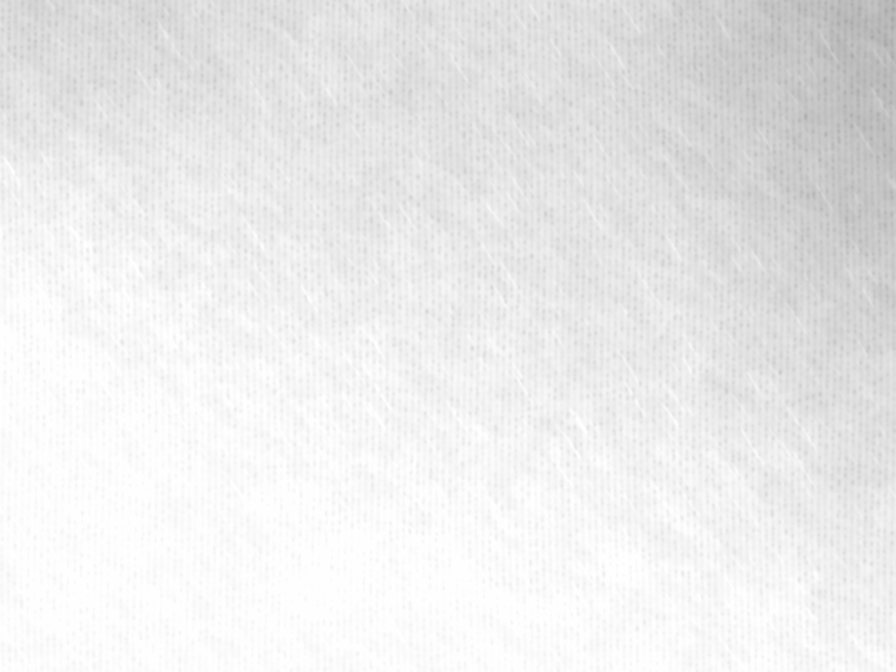
This texture is drawn by a Shadertoy shader. Its source:

```glsl
vec3 hash3(vec2 cell) {
    vec3 h = fract(cell.xyx * vec3(0.1031, 0.1030, 0.0973));
    h += dot(h, h.yxz + 33.33);
    return fract((h.xxy + h.yzz) * h.zyx);
}

// Soft dark pits between the knitted columns, one per stitch
float stitchPits(vec2 g) {
    float sum = 0.0;
    for (int y = -1; y <= 1; y++) {
        for (int x = -1; x <= 1; x++) {
            vec2 cell = floor(g) + vec2(x, y);
            vec3 rnd = hash3(cell);
            vec2 d = g - cell - vec2(0.4 + 0.2 * rnd.x, 0.1 + 0.8 * rnd.y);
            sum += (0.2 + 0.8 * rnd.z * rnd.z) * exp(-12.0 * d.x * d.x - 7.0 * d.y * d.y);
        }
    }
    return sum;
}

// Smooth cellular noise: weighted average of random values around each point
float cellBlend(vec2 g) {
    float sum = 0.0, weight = 0.0;
    for (int y = -1; y <= 1; y++) {
        for (int x = -1; x <= 1; x++) {
            vec2 cell = floor(g) + vec2(x, y);
            vec3 rnd = hash3(cell + 71.0);
            vec2 d = g - cell - rnd.xy;
            float w = exp(-5.0 * dot(d, d));
            sum += w * rnd.z;
            weight += w;
        }
    }
    return sum / weight - 0.5;
}

// Short loose fibres, tapered at both ends, lying along x
float fibres(vec2 q, vec2 size, float seed) {
    vec2 g = q / size;
    float sum = 0.0;
    for (int y = -1; y <= 1; y++) {
        for (int x = -1; x <= 1; x++) {
            vec2 cell = floor(g) + vec2(x, y);
            vec3 rnd = hash3(cell + seed);
            vec2 d = (g - cell - rnd.xy) * size;
            d.y += d.x * (rnd.z - 0.5) * 0.5 + 4.0 * (rnd.x - 0.5) * d.x * d.x;
            float halfLength = size.x * (0.2 + 0.3 * rnd.y);
            float taper = 1.0 - smoothstep(0.3, 1.0, abs(d.x) / halfLength);
            float across = d.y / 0.0024;
            sum += rnd.z * rnd.z * taper * exp(-across * across);
        }
    }
    return sum;
}

void mainImage(out vec4 fragColor, in vec2 fragCoord) {
    vec2 uv = fragCoord / iResolution.xy;
    vec2 p = fragCoord / iResolution.y;
    vec2 q = vec2(0.7 * p.x - 0.714 * p.y, 0.714 * p.x + 0.7 * p.y);

    // Broad light falling off towards the top and the right
    float slope = uv.y + 0.6 * (uv.x - 0.5);
    float shade = 0.987 - 0.115 * smoothstep(0.08, 0.95, slope);
    shade -= 0.05 * smoothstep(0.72, 1.05, uv.x) * smoothstep(-0.2, 0.6, uv.y);
    shade -= 0.11 * smoothstep(0.5, 0.0, length((1.0 - uv) * vec2(1.2, 0.8)));
    shade -= 0.06 * smoothstep(0.4, 0.0, length(vec2(uv.x, 1.0 - uv.y)));

    // Knitted columns with uneven stitches
    vec2 knit = p * vec2(102.0, 110.0);
    knit.x += 0.25 * sin(p.y * 9.0 + 2.0 * sin(p.x * 5.0));
    float weave = 0.008 * cos(6.2832 * knit.x) + 0.018 - 0.058 * stitchPits(knit);

    // Mottling drawn out along the fibre direction
    weave += 0.035 * cellBlend(q * vec2(26.0, 60.0));
    weave += 0.022 * cellBlend(p * 14.0);
    weave += 0.025 * cellBlend(p * 120.0);

    float lint = fibres(q, vec2(0.085, 0.026), 5.0) + 0.6 * fibres(q + 0.37, vec2(0.05, 0.018), 43.0);

    float relief = mix(0.55, 1.0, smoothstep(0.0, 0.5, slope));
    float value = shade + relief * (weave + 0.045 * lint - 0.004);
    fragColor = vec4(vec3(clamp(value, 0.0, 0.995)), 1.0);
}
```
